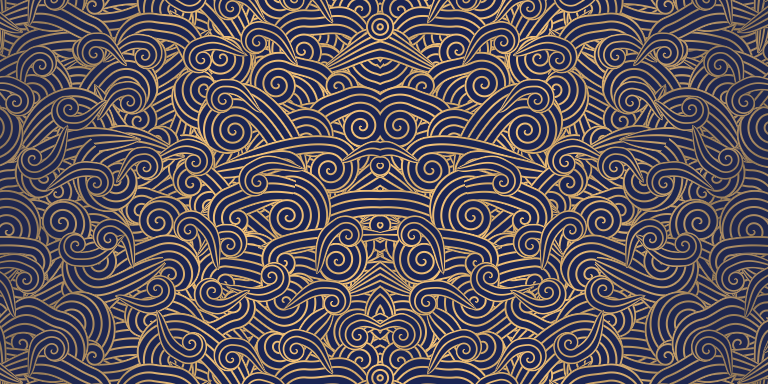
This pattern is drawn by a Shadertoy shader. Its source:

```glsl
const float PI = 3.14159265;
const float AXIS = 0.495;         // mirror axis, share of the width
const float PERIOD = 0.914;       // vertical repeat, in canvas heights
const float RING_Y = 0.016;       // height of the ring ornament
const float SPACING = 0.0212;     // gap between neighbouring strands
const float HALF_LINE = 0.0026;
const float TILT = 0.65;
const float HANGING = 0.35;       // share of scrolls that hang upside down
const vec2 LARGE_GRID = vec2(0.20, 8.0);   // column width, rows per repeat
const vec2 SMALL_GRID = vec2(0.15, 6.0);
const float SMALL_SCALE = 0.85;
const float SMALL_SHARE = 0.75;
const vec3 NAVY = vec3(0.105, 0.145, 0.325);
const vec3 NAVY_EDGE = vec3(0.125, 0.155, 0.305);
const vec3 GOLD = vec3(0.94, 0.75, 0.46);
const vec3 GOLD_EDGE = vec3(0.66, 0.54, 0.38);

struct Scroll { vec2 p; float turns, strands, len, sway, px; };

vec4 hash4(vec2 p) {
    vec4 h = fract(p.xyxy * vec4(0.1031, 0.1030, 0.0973, 0.1099));
    h += dot(h, h.wzxy + 33.33);
    return fract((h.xxyz + h.yzzw) * h.zywx);
}

float stroke(float dist, float halfWidth, float px) {
    return clamp(0.5 + (halfWidth - dist) / px, 0.0, 1.0);
}

float lineGap(float phase) {
    return abs(fract(phase + 0.5) - 0.5);
}

// Paints an opaque shape: edge is positive inside, gap is the distance to a strand
void paint(inout float ink, float edge, float gap, float halfWidth, float px) {
    float cover = stroke(-edge, halfWidth, px);
    ink = mix(ink, stroke(min(gap, abs(edge)), halfWidth, px), cover);
}

// Strands that swell away from the curl and gather in a point
void paintTail(inout float ink, Scroll k) {
    float t = k.p.x / k.len;
    if (t < 0.0 || t > 1.0) return;
    float start = (k.turns - 1.0) * SPACING;
    float drop = start + SPACING * 2.0;
    float base = start - drop * t * t * (3.0 - 2.0 * t) + k.sway * (1.0 - cos(2.0 * PI * t));
    float baseSlope = (-6.0 * drop * t * (1.0 - t) + k.sway * 2.0 * PI * sin(2.0 * PI * t)) / k.len;
    float swell = max(1.0 + t * t - 2.0 * t * t * t * t, 0.001);
    float swellSlope = (2.0 * t - 8.0 * t * t * t) / k.len;

    float rise = (k.p.y - base) / swell;
    float top = (k.strands + 1.0) * SPACING;
    float slope = baseSlope + clamp(rise, 0.0, top) * swellSlope;
    float toDistance = swell * inversesqrt(1.0 + slope * slope);
    float halfWidth = HALF_LINE * mix(0.45, 1.0, min(swell, 1.0));
    paint(ink, min(rise, top - rise) * toDistance,
          lineGap(rise / SPACING) * SPACING * toDistance, halfWidth, k.px);
}

// Spiral whose outer strands wrap over the left side
void paintCurl(inout float ink, Scroll k) {
    float r = length(k.p);
    float turn = mod(atan(-k.p.x, k.p.y) / (2.0 * PI) + 1.0, 1.0);
    float rim = (k.turns - turn + k.strands * (1.0 - smoothstep(0.0, 0.68, turn))) * SPACING;
    paint(ink, rim - r, lineGap(r / SPACING + turn) * SPACING, HALF_LINE, k.px);
}

Scroll makeScroll(vec2 p, vec2 id, bool small, float px) {
    vec4 shape = hash4(id + 17.0);
    vec4 pose = hash4(id + 61.0);
    if (pose.x < 0.5) p.x = -p.x;
    if (pose.z < HANGING) p.y = -p.y;
    float tilt = (pose.y - 0.5) * 2.0 * TILT;
    p = mat2(cos(tilt), -sin(tilt), sin(tilt), cos(tilt)) * p;
    if (small) return Scroll(p / SMALL_SCALE, 2.0, 1.0, mix(0.09, 0.15, shape.z), 0.006, px / SMALL_SCALE);
    return Scroll(p, 2.0 + floor(shape.x * 2.0), 1.0 + floor(shape.y * 3.0),
                  mix(0.17, 0.28, shape.z), mix(-0.012, 0.022, shape.w), px);
}

// Bricked rows, lower over upper; in each row the curls lie over the tails
void paintLayer(inout float ink, vec2 p, vec2 grid, float seed, bool small, float px) {
    vec2 size = vec2(grid.x, PERIOD / grid.y);
    for (int j = 2; j >= -2; j--) {
        float row = floor(p.y / size.y) + float(j);
        float brick = 0.5 * mod(row, 2.0);
        float home = floor(p.x / size.x - brick);
        for (int n = 0; n < 10; n++) {
            float column = home + float(n % 5) - 2.0;
            vec2 id = vec2(column + 8.0, mod(row, grid.y)) + seed;
            vec4 place = hash4(id);
            if (small && place.z > SMALL_SHARE) continue;
            vec2 center = vec2(column + brick, row) + 0.5 + 0.5 * (place.xy - 0.5);
            Scroll k = makeScroll(p - center * size, id, small, px);
            if (n < 5) paintTail(ink, k);
            else paintCurl(ink, k);
        }
    }
}

float scrollwork(vec2 p, float px) {
    float ripple = p.y + 0.025 * sin(p.x * 22.0);
    float ink = stroke(lineGap(ripple / SPACING) * SPACING * 0.9, HALF_LINE, px);
    paintLayer(ink, p + vec2(0.1, 0.057), LARGE_GRID, 120.0, false, px);
    paintLayer(ink, p, LARGE_GRID, 0.0, false, px);
    paintLayer(ink, p, SMALL_GRID, 40.0, true, px);

    // Rings on the mirror axis
    float r = length(vec2(p.x, p.y - PERIOD * round(p.y / PERIOD)));
    float ringStep = SPACING * 0.65;
    paint(ink, ringStep * 2.5 - r, lineGap(r / ringStep + 0.5) * ringStep, HALF_LINE, px);
    return ink;
}

void mainImage(out vec4 fragColor, in vec2 fragCoord) {
    float px = 1.0 / iResolution.y;
    float aspect = iResolution.x * px;
    vec2 p = fragCoord * px - vec2(AXIS * aspect, RING_Y);
    float ink = scrollwork(vec2(abs(p.x), p.y), px);

    // Metallic sheen fades toward both sides
    float fade = smoothstep(0.35, 1.0, abs(p.x) / (0.5 * aspect));
    float sheen = 0.95 + 0.06 * sin(p.x * 31.0 + 3.0 * sin(p.y * 17.0));
    vec3 gold = mix(GOLD, GOLD_EDGE, fade) * sheen;
    fragColor = vec4(mix(mix(NAVY, NAVY_EDGE, fade), gold, ink), 1.0);
}
```
